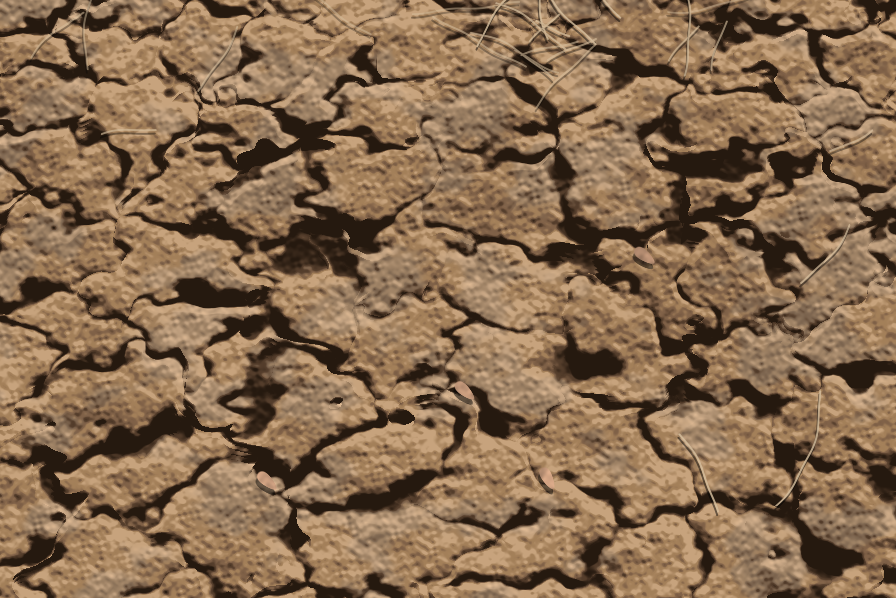
This texture is drawn by a WebGL 1 fragment shader. Its source:

```glsl
precision highp float;
uniform vec2 u_resolution;

const vec3 DARK = vec3(0.145, 0.097, 0.058);
const vec3 SHADE = vec3(0.33, 0.24, 0.17);
const vec3 EARTH = vec3(0.50, 0.38, 0.28);
const vec3 TAN = vec3(0.64, 0.50, 0.35);
const vec3 PALE = vec3(0.78, 0.64, 0.49);
const vec3 GREY = vec3(0.62, 0.52, 0.42);
const vec3 STRAW = vec3(0.84, 0.75, 0.62);
const vec3 LEAF = vec3(0.72, 0.56, 0.45);

const vec2 LIGHT = vec2(0.26, 0.966);  // ground direction towards the sun
const float SUN_SLOPE = 14.0;
const float SHADOW_STEP = 0.008;
const float WARP = 0.9;
const float FINE_WARP = 0.3;
const float ROUGHNESS = 0.85;
const float BASE_TONE = 0.69;
const float GRIT = 0.85;

float hash(vec2 p) {
  vec3 q = fract(p.xyx * 0.1031);
  q += dot(q, q.yzx + 33.33);
  return fract((q.x + q.y) * q.z);
}

vec2 hash2(vec2 p) {
  return vec2(hash(p), hash(p + 71.7));
}

float noise(vec2 p) {
  vec2 i = floor(p), f = fract(p);
  f = f * f * (3.0 - 2.0 * f);
  return mix(mix(hash(i), hash(i + vec2(1, 0)), f.x),
             mix(hash(i + vec2(0, 1)), hash(i + vec2(1, 1)), f.x), f.y);
}

float fbm(vec2 p) {
  float sum = 0.0, amp = 0.55;
  for (int i = 0; i < 4; i++) {
    sum += amp * noise(p);
    p = mat2(1.6, 1.2, -1.2, 1.6) * p + 9.1;
    amp *= 0.5;
  }
  return sum;
}

// Ground plane seen obliquely: cells shrink towards the top
vec2 ground(vec2 p) {
  return vec2((p.x - 0.75) * (4.7 + 1.5 * p.y), p.y * (5.6 + 1.6 * p.y)) + 20.0;
}

// Distance to the nearest cell border, and a random value per cell
vec2 cells(vec2 g) {
  vec2 base = floor(g), near = vec2(9.0), next = vec2(9.0);
  float id = 0.0;
  for (int j = -1; j <= 1; j++)
    for (int i = -1; i <= 1; i++) {
      vec2 c = base + vec2(float(i), float(j));
      vec2 r = c + 0.05 + 0.9 * hash2(c) - g;
      if (dot(r, r) < dot(near, near)) {
        next = near;
        near = r;
        id = hash(c + 3.3);
      } else if (dot(r, r) < dot(next, next)) next = r;
    }
  float border = (dot(next, next) - dot(near, near)) / (2.0 * length(next - near));
  return vec2(border, id);
}

// Rounded lumpy clods; cracks run from wide and deep to nearly closed
float height(vec2 p) {
  vec2 g = ground(p);
  float rough = fbm(p * vec2(14.0, 18.0));
  vec2 bend = vec2(fbm(g * 1.2), fbm(g * 1.2 + 17.0)) - 0.5;
  vec2 fray = vec2(noise(g * 5.0), noise(g * 5.0 + 29.0)) - 0.5;
  vec2 cell = cells(g + WARP * bend + FINE_WARP * fray);
  float open = smoothstep(0.2, 0.7, noise(g * 1.3 + 5.0));
  float gap = 0.075 * open;
  float clod = smoothstep(gap * 0.3 - 0.03, gap + 0.13, cell.x + (rough - 0.5) * 0.22);
  float lift = 0.75 + 0.4 * cell.y;
  return lift * mix(1.0, clod, 0.45 + 0.55 * open) + ROUGHNESS * (rough - 0.5);
}

float grit(vec2 p) {
  p = mat2(0.83, 0.56, -0.56, 0.83) * p;
  return 0.5 * noise(p * 62.0) + 0.5 * noise(p * 135.0 + 8.0);
}

// Dry stems: most lie in a tangle near the top, the rest are strewn about
float straws(vec2 p, float px) {
  float cover = 0.0;
  for (int i = 0; i < 28; i++) {
    vec2 k = vec2(float(i) * 3.7, 41.0);
    vec2 r = hash2(k), s = hash2(k + 13.0);
    vec2 at = i < 15 ? vec2(0.82 + 0.4 * r.x, 0.84 + 0.18 * r.y)
                     : vec2(1.5 * r.x, 1.0 - 0.9 * r.y * r.y);
    float a = 6.283 * s.x, len = 0.03 + 0.08 * s.y;
    vec2 d = p - at, dir = vec2(cos(a), sin(a));
    float u = dot(d, dir), v = dot(d, vec2(-dir.y, dir.x));
    v += (r.x - 0.5) * 5.0 * u * u + 0.002 * sin(u * 60.0);
    float dist = length(vec2(max(abs(u) - len, 0.0), v));
    cover = max(cover, (0.5 + 0.5 * r.y) * (1.0 - smoothstep(0.0006, 0.001 + px, dist)));
  }
  return cover;
}

float leaves(vec2 p, float px) {
  float cover = 0.0;
  for (int i = 0; i < 4; i++) {
    vec2 r = hash2(vec2(float(i) * 5.3, 87.0));
    vec2 d = p - r * vec2(1.5, 0.6);
    d = mat2(r.y, r.x, -r.x, r.y) * d / max(length(r), 0.1);
    float dist = length(d * vec2(1.0, 2.3 + 40.0 * d.x)) - 0.02;
    cover = max(cover, 1.0 - smoothstep(-px, px, dist));
  }
  return cover;
}

vec3 ramp(float t) {
  vec3 c = mix(DARK, SHADE, smoothstep(0.1, 0.32, t));
  c = mix(c, EARTH, smoothstep(0.32, 0.52, t));
  c = mix(c, TAN, smoothstep(0.52, 0.7, t));
  return mix(c, PALE, smoothstep(0.72, 0.95, t));
}

void main() {
  vec2 p = gl_FragCoord.xy / u_resolution.y;
  float px = 1.0 / u_resolution.y;

  // Relief and cast shadow
  float h = height(p), slope = 0.0, block = 0.0;
  for (int i = 1; i <= 6; i++) {
    float s = float(i) * SHADOW_STEP;
    float ahead = height(p + LIGHT * s);
    if (i == 1) slope = (h - ahead) / s;
    block = max(block, ahead - h - s * SUN_SLOPE);
  }

  float tone = BASE_TONE + 0.011 * clamp(slope, -28.0, 20.0);
  tone += GRIT * (grit(p) - grit(p + LIGHT * 0.005)) + 0.25 * (grit(p + 4.0) - 0.5);
  tone += 0.4 * (fbm(p * 6.0 + 31.0) - 0.5);
  tone *= 1.0 - 0.75 * smoothstep(0.0, 0.36, block);
  tone *= mix(0.25, 1.0, smoothstep(0.0, 0.5, h));

  // Greyish crust on some of the lit tops
  vec3 color = ramp(tone);
  float crust = smoothstep(0.52, 0.66, fbm(p * vec2(11.0, 15.0) + 60.0));
  color = mix(color, GREY * (0.3 + 0.95 * tone), 0.7 * crust * smoothstep(0.3, 0.55, tone));

  // Litter with its shadow
  color *= 1.0 - 0.5 * max(straws(p + LIGHT * 0.006, px), leaves(p + LIGHT * 0.009, px));
  color = mix(color, LEAF * (0.75 + 0.5 * grit(p)), leaves(p, px));
  color = mix(color, STRAW, 0.85 * straws(p, px));
  gl_FragColor = vec4(color, 1.0);
}
```
